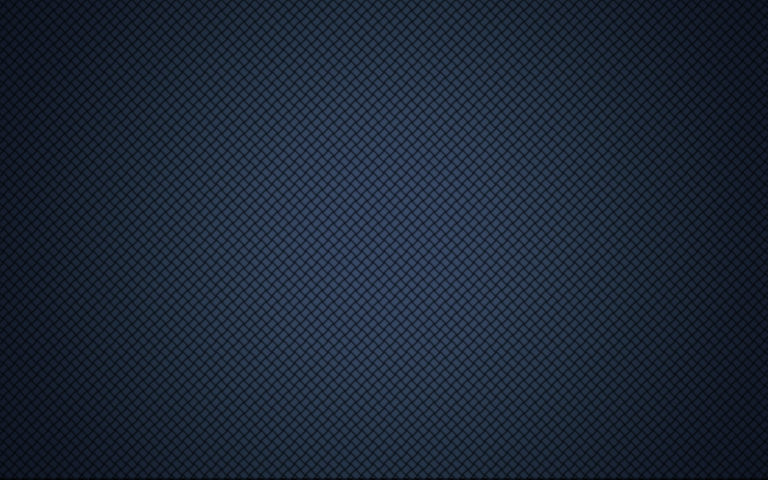
A WebGL 2 fragment shader for this pattern:

```glsl
#version 300 es
precision highp float;
// Dark blue woven cloth: a fine diagonal basket weave lit by a round glow.
// Two skewed strand coordinates give the cells; strands alternate on top and
// fall into shadow at their ends, then a radial gradient tints the cloth.

#define CELL_SIZE 0.02333
#define GLOW_CENTER vec2(0.0, 0.01)
#define END_WIDTH 0.26
#define END_DEPTH 0.62
#define SIDE_WIDTH 0.10
#define SIDE_DEPTH 0.42
#define FALLING_SEAM 0.9
#define SHEEN 0.10
#define THREAD_AMOUNT 0.04
#define HEM_HEIGHT 0.004

uniform vec2 u_resolution;
out vec4 fragColor;

// Radial tint, from the blue middle through slate to the dark corners.
vec3 glowColor(float r) {
    vec3 c = mix(vec3(0.196, 0.254, 0.354), vec3(0.172, 0.230, 0.312), smoothstep(0.08, 0.36, r));
    c = mix(c, vec3(0.122, 0.172, 0.236), smoothstep(0.24, 0.58, r));
    c = mix(c, vec3(0.074, 0.105, 0.160), smoothstep(0.46, 0.82, r));
    return mix(c, vec3(0.055, 0.079, 0.129), smoothstep(0.74, 1.0, r));
}

// Shadow along both borders of a unit cell.
float borderShadow(float t, float width) {
    return 1.0 - smoothstep(0.0, width, min(t, 1.0 - t));
}

// Brightness of the weave; pixel is the size of one pixel in canvas units.
float weave(vec2 p, float pixel) {
    vec2 strand = vec2(p.x + p.y, p.x - p.y) / CELL_SIZE;
    vec2 id = floor(strand);
    vec2 f = strand - id;
    float blur = 0.7 * pixel / CELL_SIZE;

    // Strands take turns lying on top, row by row.
    bool over = mod(id.x + id.y, 2.0) < 0.5;
    float along = over ? f.x : f.y;
    float across = over ? f.y : f.x;

    // Wide soft shadow where a strand dives, thin line along its sides.
    float ends = END_DEPTH * borderShadow(along, END_WIDTH + blur);
    float sides = SIDE_DEPTH * borderShadow(across, SIDE_WIDTH + blur);
    ends *= over ? FALLING_SEAM : 1.0;
    sides *= over ? 1.0 : FALLING_SEAM;

    // Rounded sheen and fine threads.
    float sheen = SHEEN * (4.0 * across * (1.0 - across) - 0.5);
    float fade = 1.0 - smoothstep(0.1, 0.4, 2.0 * blur);
    float threads = THREAD_AMOUNT * fade * sin(across * 25.13);
    return (1.07 + sheen + threads) * (1.0 - ends) * (1.0 - sides);
}

void main() {
    float pixel = 1.0 / u_resolution.y;
    vec2 uv = gl_FragCoord.xy * pixel;
    vec2 p = uv - 0.5 * vec2(u_resolution.x * pixel, 1.0);

    // Average a grid of samples to keep the small cells even and clean.
    float light = 0.0;
    for (int i = 0; i < 16; i++) {
        vec2 offset = (vec2(float(i % 4), float(i / 4)) - 1.5) * 0.25;
        light += weave(p + offset * pixel, pixel * 0.25) / 16.0;
    }
    vec3 color = glowColor(length(p - GLOW_CENTER)) * light;

    // Shadows lean towards blue.
    color *= mix(vec3(0.88, 1.0, 1.08), vec3(1.0), clamp(light, 0.0, 1.0));

    // Thin broken hem along the bottom.
    float hem = 1.0 - smoothstep(HEM_HEIGHT - pixel, HEM_HEIGHT + pixel, uv.y);
    float stitch = smoothstep(-0.4, 0.4, cos(6.2832 * p.x / CELL_SIZE));
    color *= 1.0 - hem * mix(0.4, 0.85, stitch);
    fragColor = vec4(color, 1.0);
}
```
